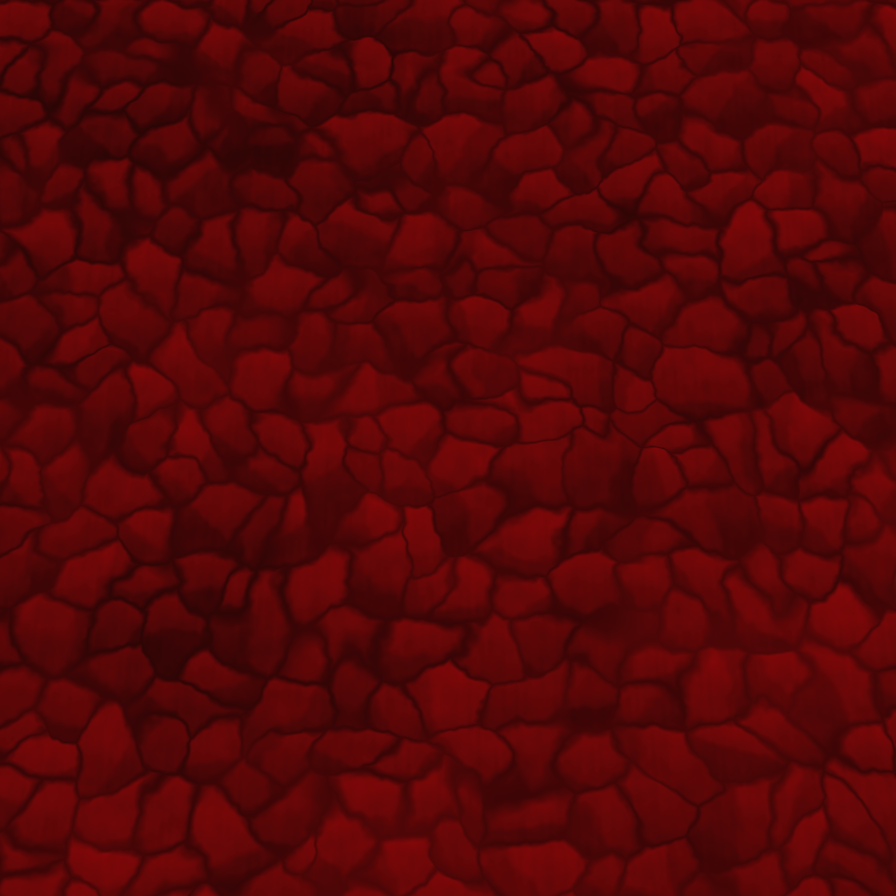
Write a WebGL 2 fragment shader that draws this texture.

```glsl
#version 300 es
precision highp float;

uniform vec2 u_resolution;
out vec4 fragColor;

struct Pebble {
    vec2 local;   // offset from the stone centre
    vec2 id;      // cell that owns the stone
    float border; // zero where two stones touch
};

float hash(vec2 p) {
    vec3 q = fract(vec3(p.xyx) * 0.1031);
    q += dot(q, q.yzx + 33.33);
    return fract((q.x + q.y) * q.z);
}

vec2 hash2(vec2 p) {
    return vec2(hash(p + 17.3), hash(p + 71.9));
}

float noise(vec2 p) {
    vec2 i = floor(p);
    vec2 f = fract(p);
    vec2 u = f * f * (3.0 - 2.0 * f);
    float low = mix(hash(i), hash(i + vec2(1.0, 0.0)), u.x);
    float high = mix(hash(i + vec2(0.0, 1.0)), hash(i + 1.0), u.x);
    return mix(low, high, u.y);
}

float fbm(vec2 p) {
    float sum = 0.0;
    float amp = 0.5;
    for (int i = 0; i < 4; i++) {
        sum += amp * noise(p);
        p = p * 2.03 + 19.7;
        amp *= 0.5;
    }
    return sum / 0.9375;
}

vec2 rotate(vec2 v, float a) {
    float c = cos(a);
    float s = sin(a);
    return vec2(c * v.x - s * v.y, s * v.x + c * v.y);
}

// Cellular packing where every stone has its own size, stretch and angle
Pebble findPebble(vec2 p) {
    vec2 base = floor(p);
    float nearest = 10.0;
    float second = 10.0;
    Pebble stone = Pebble(vec2(0.0), vec2(0.0), 0.0);
    for (int y = -2; y <= 2; y++) {
        for (int x = -2; x <= 2; x++) {
            vec2 id = base + vec2(x, y);
            vec2 local = p - id - 0.08 - 0.84 * hash2(id);
            vec2 turned = rotate(local, 3.14159 * hash(id + 5.1));
            float stretch = mix(1.0, 1.5, hash(id + 9.4));
            float size = mix(0.8, 1.3, hash(id + 13.8));
            float d = length(turned * vec2(stretch, 1.0 / stretch)) / size;
            if (d < nearest) {
                second = nearest;
                nearest = d;
                stone.local = local;
                stone.id = id;
            } else {
                second = min(second, d);
            }
        }
    }
    stone.border = second - nearest;
    return stone;
}

// Red brightness of the stone surface, lit from above
float stoneTone(Pebble stone, vec2 p) {
    float tint = 0.085 * (hash(stone.id + 23.6) - 0.5);
    float light = 0.11 * clamp(stone.local.y, -0.5, 0.5);
    vec2 facetDir = rotate(vec2(0.0, -1.0), 3.6 * (hash(stone.id + 31.2) - 0.5));
    float ridge = dot(stone.local, facetDir) - mix(0.02, 0.4, hash(stone.id + 37.5));
    float facet = 0.06 * smoothstep(-0.04, 0.12, ridge);
    float mottle = 0.07 * (fbm(p * 3.2) - 0.5);
    float streaks = 0.022 * (noise(p * vec2(14.0, 1.8)) - 0.5);
    return 0.385 + tint + light - facet + mottle + streaks;
}

void main() {
    vec2 uv = gl_FragCoord.xy / u_resolution;

    // Receding bed: stones shrink towards the top
    vec2 p = vec2((uv.x - 0.5) * (14.0 + 4.0 * uv.y), uv.y * (14.5 + 3.5 * uv.y)) + 40.0;
    vec2 warp = vec2(fbm(p * 1.3 + 3.0), fbm(p * 1.3 + 57.0)) - 0.5;
    Pebble stone = findPebble(p + 0.55 * warp);

    // Soft crevices of uneven width and depth
    float width = mix(0.12, 0.38, noise(p * 1.1 + 90.0));
    float dome = smoothstep(-0.03, width, stone.border);
    float crevice = mix(0.19, 0.29, noise(p * 0.9 + 130.0));
    float tone = mix(crevice, stoneTone(stone, p), dome);

    // Broad patches of shade, with a brighter foreground
    tone += 0.11 * (fbm(uv * 3.5 + 8.0) - 0.5) + 0.025 * (0.5 - uv.y);
    tone = clamp(tone, 0.15, 0.5);

    fragColor = vec4(tone, 0.012 + 0.035 * tone, 0.012 + 0.045 * tone, 1.0);
}
```
